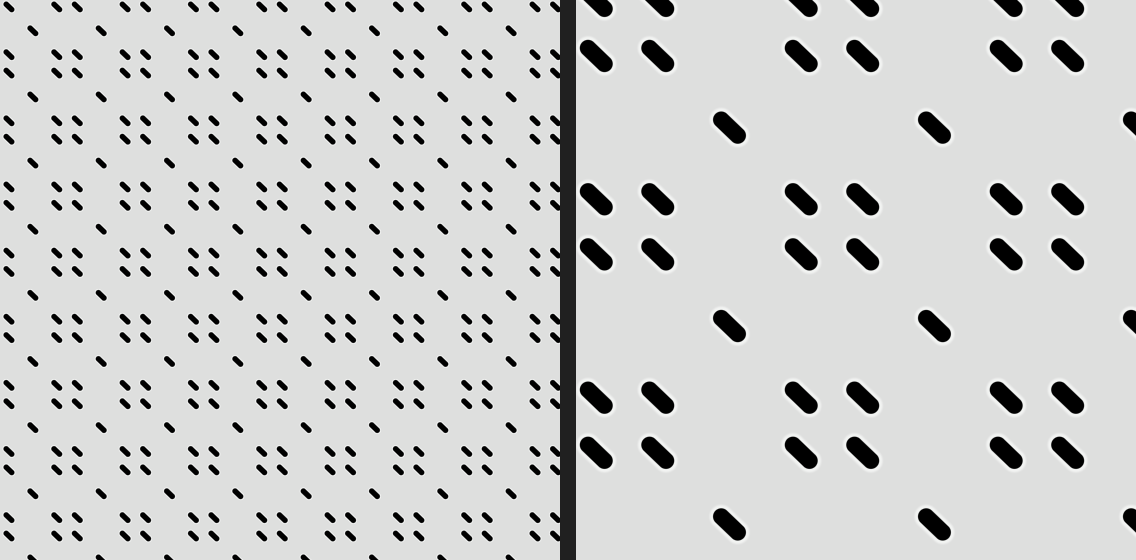
Left, the full canvas; right, a detail of the centre.
This pattern is drawn by a WebGL 1 fragment shader. Its source:

```glsl
precision highp float;
// Slanted black dashes on pale grey: single dashes alternating with groups of four.

uniform vec2 u_resolution;

// Lengths are fractions of the canvas height.
#define PERIOD vec2(0.1220, 0.1181)
#define ANCHOR vec2(0.0587, 0.9450)
#define GROUP_SPREAD vec2(0.0183, 0.0164)
#define DASH_HALF vec2(0.0049, -0.0047)
#define DASH_RADIUS 0.0049
#define HALO_WIDTH 0.0030
#define GROUND_COLOR vec3(0.872, 0.875, 0.872)
#define HALO_COLOR vec3(0.950, 0.955, 0.950)
#define DASH_COLOR vec3(0.0)

// Signed distance to a round-ended dash centred on the origin.
float dashDistance(vec2 p) {
  float along = clamp(dot(p, DASH_HALF) / dot(DASH_HALF, DASH_HALF), -1.0, 1.0);
  return length(p - along * DASH_HALF) - DASH_RADIUS;
}

// Offset from the nearest lattice point.
vec2 repeatCentered(vec2 p) {
  return mod(p + 0.5 * PERIOD, PERIOD) - 0.5 * PERIOD;
}

float patternDistance(vec2 p) {
  float single = dashDistance(repeatCentered(p));

  // The group of four sits half a period away in both directions.
  vec2 g = repeatCentered(p - 0.5 * PERIOD);
  vec2 side = vec2(g.x < 0.0 ? -1.0 : 1.0, g.y < 0.0 ? -1.0 : 1.0);
  float group = dashDistance(g - side * GROUP_SPREAD);

  return min(single, group);
}

void main() {
  float pixel = 1.0 / u_resolution.y;
  float d = patternDistance(gl_FragCoord.xy * pixel - ANCHOR);

  // Light rim fading into the ground, then the dash on top.
  float halo = 1.0 - smoothstep(0.3 * HALO_WIDTH, HALO_WIDTH, d);
  float ink = 1.0 - smoothstep(-0.75 * pixel, 0.75 * pixel, d);
  vec3 color = mix(GROUND_COLOR, HALO_COLOR, halo);
  color = mix(color, DASH_COLOR, ink);

  gl_FragColor = vec4(color, 1.0);
}
```
